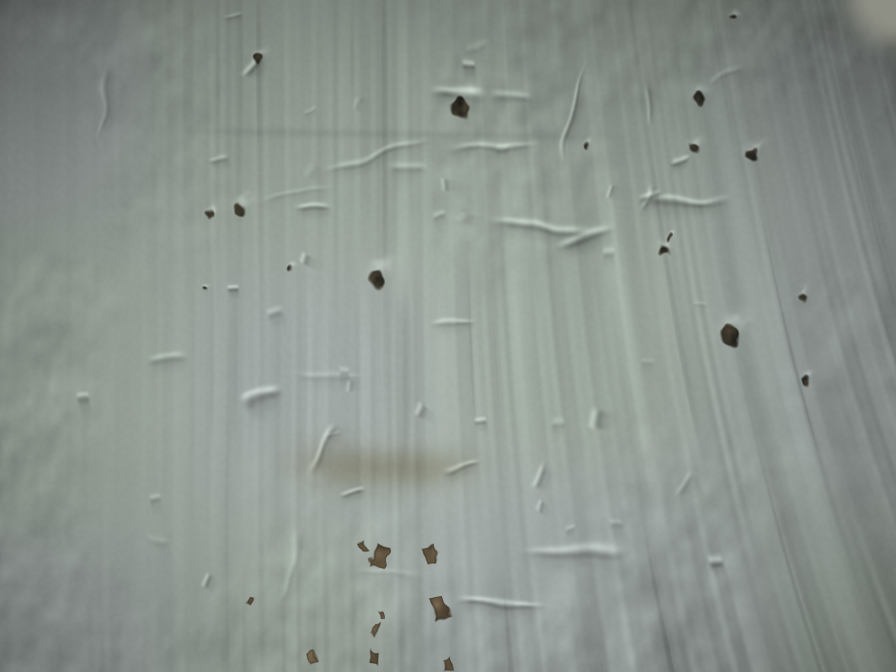
A Shadertoy shader for this texture:

```glsl
// Weathered painted plaster: a vignetted grey-green wall with fanned vertical
// brush strokes, scattered raised ridges lit from above, dark pits, brown chips
// and a faint stain. All parts are hashed loops and value noise.

float hash(vec2 p) {
    return fract(sin(dot(p, vec2(127.1, 311.7))) * 43758.5453);
}

float noise(vec2 p) {
    vec2 i = floor(p), f = fract(p);
    f = f * f * (3.0 - 2.0 * f);
    return mix(mix(hash(i), hash(i + vec2(1, 0)), f.x),
               mix(hash(i + vec2(0, 1)), hash(i + vec2(1, 1)), f.x), f.y);
}

float fbm(vec2 p) {
    return 0.55 * noise(p) + 0.3 * noise(p * 2.1 + 7.3) + 0.15 * noise(p * 4.3 + 3.1);
}

vec2 rotate(vec2 p, float a) {
    return vec2(cos(a) * p.x + sin(a) * p.y, cos(a) * p.y - sin(a) * p.x);
}

// Long bristle marks that lean outwards on the right
float brushStrokes(vec2 p) {
    float x = p.x + 0.42 * max(p.x - 0.6, 0.0) * (p.y - 0.5);
    x += 0.006 * noise(p * vec2(3.0, 4.0));
    float fine = noise(vec2(x * 125.0, p.y * 2.5)) - 0.5;
    float broad = noise(vec2(x * 48.0, p.y * 1.6 + 9.0)) - 0.5;
    float scratch = smoothstep(0.8, 0.97, noise(vec2(x * 85.0 + 31.0, p.y * 2.2)));
    float strength = smoothstep(0.08, 0.5, p.x) * (0.4 + 0.9 * noise(p * 3.5 + 5.0));
    return strength * (0.055 * fine + 0.04 * broad - 0.04 * scratch) + 0.012 * fine;
}

// Paint ridges: bright crest with a soft shadow underneath
float ridges(vec2 p) {
    float light = 0.0;
    p += 0.016 * (vec2(noise(p * 24.0), noise(p * 24.0 + 40.0)) - 0.5);
    for (int i = 0; i < 64; i++) {
        float n = float(i);
        vec2 spread = vec2(hash(vec2(n, 1.0)) + hash(vec2(n, 2.0)), 2.0 * hash(vec2(n, 3.0)));
        vec2 centre = vec2(0.08, 0.1) + vec2(0.56, 0.44) * spread;
        float angle = mix(-0.12, 0.4, hash(vec2(n, 4.0)));
        angle += hash(vec2(n, 5.0)) > 0.7 ? 1.1 : 0.0;
        vec2 d = rotate(p - centre, angle);
        float halfLength = 0.012 + 0.085 * pow(hash(vec2(n, 6.0)), 4.0);
        float s = d.y / (0.0025 + 0.003 * hash(vec2(n, 7.0)));
        float taper = 1.0 - smoothstep(0.4 * halfLength, halfLength, abs(d.x));
        float profile = exp(-s * s) - 0.7 * exp(-(s + 1.7) * (s + 1.7))
                      - 0.3 * exp(-(s + 3.2) * (s + 3.2) / 6.0);
        light += taper * profile * mix(0.04, 0.17, hash(vec2(n, 8.0)));
    }
    return light;
}

// Soft lumps, lit by the height difference along the light direction
float lumps(vec2 p) {
    vec2 q = p * vec2(17.0, 11.0);
    float slope = fbm(q) - fbm(q + vec2(-0.12, 0.18));
    return 0.2 * slope * smoothstep(0.25, 0.7, noise(p * 4.0 + 2.0));
}

void mainImage(out vec4 fragColor, in vec2 fragCoord) {
    vec2 p = fragCoord / iResolution.y;
    float right = iResolution.x / iResolution.y;
    float soft = max(0.0015, 1.2 / iResolution.y);

    // Broad light falling off to the corners
    float away = length((p - vec2(0.62, 0.41)) * vec2(0.9, 1.1));
    float light = 0.67 - 0.42 * pow(away, 2.3);
    light += 0.045 * (fbm(p * 3.0) - 0.5) + 0.014 * (noise(p * 210.0) - 0.5);
    light += brushStrokes(p) + ridges(p) + lumps(p);

    // Faint horizontal crease
    float crease = (p.y - 0.8 + 0.015 * (p.x - 0.6)) / 0.007;
    light -= 0.035 * exp(-crease * crease) * smoothstep(0.2, 0.4, p.x)
           * (1.0 - smoothstep(0.8, 0.95, p.x));

    // Paint tint drifts between greenish and bluish grey
    vec3 tint = mix(vec3(0.935, 1.0, 0.94), vec3(0.95, 1.0, 0.98),
                    smoothstep(0.35, 0.65, noise(p * 2.3 + 11.0)));
    vec3 color = light * tint;

    // Brown stain and pale top right corner
    vec2 stain = (p - vec2(0.57, 0.305)) / vec2(0.13, 0.032);
    stain.y += 0.5 * (noise(p * 14.0) - 0.5);
    color -= vec3(0.085, 0.11, 0.15) * exp(-pow(abs(stain.x), 4.0) - stain.y * stain.y);
    float corner = 1.0 - smoothstep(0.03, 0.1, length(p - vec2(right, 1.0)));
    color = mix(color, vec3(0.62, 0.62, 0.57), 0.8 * corner);

    // Dark pits with a bright torn rim
    vec2 ragged = 0.009 * (vec2(noise(p * 95.0), noise(p * 95.0 + 20.0)) - 0.5);
    for (int i = 0; i < 17; i++) {
        float n = float(i) + 80.0;
        vec2 centre = vec2(0.25 + 0.95 * hash(vec2(n, 1.0)),
                           0.12 + 0.86 * sqrt(hash(vec2(n, 2.0))));
        float radius = 0.004 + 0.011 * pow(hash(vec2(n, 3.0)), 2.5);
        vec2 d = rotate(p - centre + ragged, 0.5) * vec2(1.0, 0.75);
        vec2 rim = (d - radius * vec2(1.1, 0.8)) / (radius * vec2(1.5, 0.7));
        color += 0.11 * exp(-dot(rim, rim));
        float pit = 1.0 - smoothstep(radius - 2.0 * soft, radius + soft, length(d));
        vec3 depth = mix(vec3(0.07, 0.07, 0.055), vec3(0.25, 0.22, 0.16), noise(p * 130.0));
        color = mix(color, depth, 0.92 * pit);
    }

    // Brown chips near the foot of the wall
    for (int i = 0; i < 10; i++) {
        float n = float(i) + 140.0;
        vec2 centre = vec2(0.33 + 0.34 * hash(vec2(n, 1.0)), 0.2 * pow(hash(vec2(n, 2.0)), 1.7));
        vec2 size = vec2(0.004, 0.007) + vec2(0.008, 0.011) * pow(hash(vec2(n, 3.0)), 2.0);
        vec2 d = abs(rotate(p - centre + ragged, hash(vec2(n, 4.0)) - 0.5)) - size;
        float edge = max(d.x, d.y);
        vec3 brown = mix(vec3(0.26, 0.21, 0.14), vec3(0.46, 0.38, 0.27), noise(p * 80.0));
        brown *= 1.0 - 0.35 * smoothstep(-0.004, 0.0, edge);
        color = mix(color, brown, 0.9 * (1.0 - smoothstep(-soft, soft, edge)));
    }

    fragColor = vec4(clamp(color, 0.0, 1.0), 1.0);
}
```
